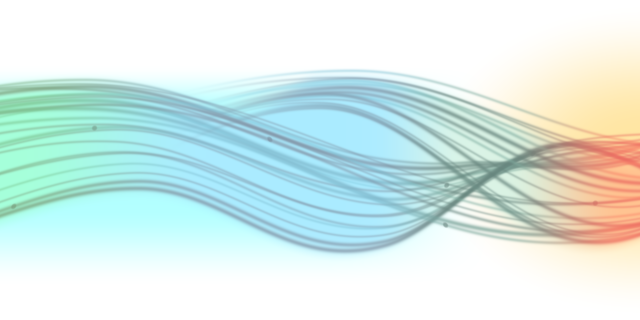
Reproduce this background procedurally as a Shadertoy shader.

```glsl
// Three bundles of translucent wavy strands cross over a soft pastel glow.
// Each strand is a cosine from a crest to a trough; both ends slide across
// the bundle. Hashes vary sway, spacing, width, tint and small beads.

const float PI = 3.14159265;
const vec3 CYAN = vec3(0.70, 1.0, 1.0);
const vec3 YELLOW = vec3(1.0, 0.90, 0.64);
const int LONG = 0;
const int FALLING = 1;
const int ARCHED = 2;

float hash(float n) {
    return fract(sin(n * 127.1 + 3.7) * 4375.85);
}

// Cosine height, stretched to the left of its crest
float wave(float x, vec2 crest, vec2 trough) {
    float d = x - crest.x;
    d *= d < 0.0 ? 0.7 : 1.0;
    float phase = PI * d / (trough.x - crest.x);
    return mix(trough.y, crest.y, 0.5 + 0.5 * cos(phase));
}

// Rises again on the right; t runs from the upper to the lower strand
float longStrand(float x, float t) {
    vec2 crest = mix(vec2(0.286, 0.708), vec2(0.443, 0.396), t);
    vec2 trough = mix(vec2(1.302, 0.458), vec2(1.068, 0.208), t);
    float sink = -0.13 * (1.0 - t) * smoothstep(1.45, 2.0, x);
    float lift = 0.156 * t * smoothstep(1.2, 1.82, x);
    return wave(x, crest, trough) + sink + lift;
}

// Slides from the left crest to the low right side
float fallingStrand(float x, float t) {
    vec2 crest = mix(vec2(0.22, 0.74), vec2(0.30, 0.63), t);
    vec2 trough = mix(vec2(1.82, 0.38), vec2(1.75, 0.24), t);
    return wave(x, crest, trough);
}

// Fans out to the right of the middle
float archStrand(float x, float t) {
    vec2 crest = mix(vec2(1.10, 0.779), vec2(0.99, 0.661), t);
    vec2 trough = mix(vec2(2.13, 0.544), vec2(1.85, 0.227), t);
    return wave(x, crest, trough);
}

float strandHeight(float x, float t, int kind, float id) {
    float sway = 0.016 * sin(2.6 * x + 2.0 * PI * hash(id + 11.0));
    sway *= smoothstep(0.0, 0.15, t) * smoothstep(1.0, 0.85, t);
    if (kind == LONG) return longStrand(x, t) + sway;
    if (kind == FALLING) return fallingStrand(x, t) + sway;
    return archStrand(x, t) + sway;
}

// Four colours blended along the horizontal axis
vec3 ramp(float x, vec3 left, vec3 middle, vec3 crossing, vec3 right) {
    vec3 c = mix(left, middle, smoothstep(0.05, 0.65, x));
    c = mix(c, crossing, smoothstep(1.15, 1.45, x));
    return mix(c, right, smoothstep(1.58, 1.95, x));
}

// Cyan haze on the left, warm halo on the right
vec3 backdrop(vec2 p) {
    float haze = smoothstep(0.10, 0.36, p.y) * (1.0 - smoothstep(0.64, 0.80, p.y));
    haze *= 1.0 - smoothstep(1.0, 1.55, p.x);
    float halo = length((p - vec2(2.02, 0.5)) / vec2(0.64, 0.45));
    vec3 c = mix(vec3(1.0), CYAN, haze);
    return mix(c, YELLOW, 1.0 - smoothstep(0.2, 1.1, halo));
}

// Coloured veil filling the space between the strands
vec3 addVeil(vec3 c, vec2 p) {
    float archPart = smoothstep(0.65, 1.0, p.x);
    float top = longStrand(p.x, -0.12);
    float bottom = longStrand(p.x, 1.0);
    top = mix(top, max(top, archStrand(p.x, 0.15)), archPart);
    bottom = mix(bottom, min(bottom, archStrand(p.x, 1.0)), archPart);
    float veil = smoothstep(bottom - 0.03, bottom + 0.04, p.y)
               * (1.0 - smoothstep(top - 0.05, top + 0.03, p.y));
    vec3 tint = ramp(p.x, vec3(0.64, 1.0, 0.83), vec3(0.66, 0.91, 1.0),
                     vec3(0.83, 0.95, 0.90), vec3(1.0, 0.74, 0.55));
    return mix(c, tint, 0.85 * veil);
}

vec3 addBundle(vec3 c, vec2 p, int count, int kind, float seed, float pixel) {
    vec3 tint = ramp(p.x, vec3(0.49, 0.63, 0.49), vec3(0.51, 0.58, 0.65),
                     vec3(0.40, 0.52, 0.49), vec3(0.92, 0.42, 0.38));
    vec3 pale = ramp(p.x, vec3(0.48, 0.80, 0.58), vec3(0.50, 0.78, 0.86),
                     vec3(0.50, 0.68, 0.63), vec3(0.98, 0.53, 0.42));
    float start = kind == LONG ? -0.16 : 0.0;
    float fade = kind == ARCHED ? smoothstep(0.5, 1.15, p.x) : 1.0;
    for (int i = 0; i < count; i++) {
        float id = float(i) + seed;
        float place = (float(i) + 0.8 * hash(id)) / (float(count) - 0.2);
        float t = mix(start, 1.0, place);
        float y = strandHeight(p.x, t, kind, id);
        float slope = (strandHeight(p.x + 0.01, t, kind, id) - y) / 0.01;
        float dist = abs(p.y - y) / sqrt(1.0 + slope * slope);

        // A few strands are thick and dark, most are fine
        float weight = pow(hash(id + 31.0), 2.0);
        float width = max(mix(0.0042, 0.0085, weight), pixel);
        float line = exp(-dist * dist / (width * width));
        float alpha = fade * mix(0.36, 0.75, weight);
        vec3 ink = mix(pale, tint, smoothstep(0.1, 0.5, hash(id + 57.0)));
        c = mix(c, ink, alpha * line);

        // Small bead on some strands
        float bead = length(vec2(p.x - 2.0 * hash(id + 83.0), p.y - y));
        float hasBead = step(0.7, hash(id + 97.0));
        c = mix(c, tint * 0.9, 0.5 * fade * hasBead * (1.0 - smoothstep(0.004, 0.011, bead)));
    }
    return c;
}

void mainImage(out vec4 fragColor, in vec2 fragCoord) {
    vec2 p = fragCoord / iResolution.xy * vec2(2.0, 1.0);
    float pixel = 1.0 / iResolution.y;
    vec3 c = addVeil(backdrop(p), p);
    c = addBundle(c, p, 15, LONG, 5.0, pixel);
    c = addBundle(c, p, 7, FALLING, 70.0, pixel);
    c = addBundle(c, p, 13, ARCHED, 40.0, pixel);
    fragColor = vec4(c, 1.0);
}
```
